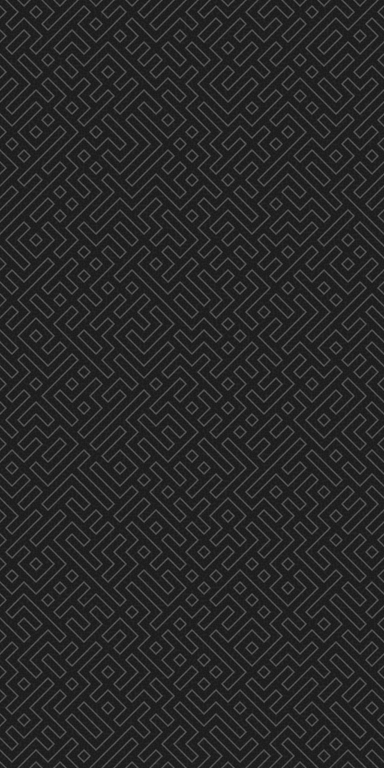
A Shadertoy shader for this pattern:

```glsl
const float TILES_ACROSS  = 32.0;
const float GRAINS_ACROSS = 170.0;
const float LINE_HALF_WIDTH = 0.061;   // in tiles
const float GRAIN_STRENGTH  = 0.055;

const vec3 CHARCOAL  = vec3(0.122);
const vec3 LINE_GREY = vec3(0.333);

float hash21(vec2 p) {
    vec3 q = fract(vec3(p.xyx) * vec3(0.1031, 0.1030, 0.0973));
    q += dot(q, q.yzx + 33.33);
    return fract((q.x + q.y) * q.z);
}

vec2 hash22(vec2 p) {
    return vec2(hash21(p), hash21(p + 71.7));
}

// Cellular noise: distance to the nearest jittered point
float cellular(vec2 p) {
    vec2 cell = floor(p), local = fract(p);
    float nearest = 2.0;
    for (int y = -1; y <= 1; y++) {
        for (int x = -1; x <= 1; x++) {
            vec2 offset = vec2(x, y);
            vec2 point = offset + hash22(cell + offset);
            nearest = min(nearest, length(point - local));
        }
    }
    return nearest;
}

// Each tile cuts two opposite corners; a coin flip picks which pair
float mazeDistance(vec2 p) {
    vec2 local = fract(p) - 0.5;
    if (hash21(floor(p) + 17.0) < 0.5) local.x = -local.x;
    return abs(abs(local.x + local.y) - 0.5) * inversesqrt(2.0);
}

// Antialiased coverage of a stroke
float stroke(float dist, float halfWidth, float pixel) {
    return clamp((halfWidth - dist) / pixel + 0.5, 0.0, 1.0);
}

void mainImage(out vec4 fragColor, in vec2 fragCoord) {
    vec2 uv = fragCoord / iResolution.x;
    float pixel = TILES_ACROSS / iResolution.x;

    // Maze lines over a dark ground
    float line = stroke(mazeDistance(uv * TILES_ACROSS), LINE_HALF_WIDTH, pixel);
    vec3 color = mix(CHARCOAL, LINE_GREY, line);

    // Fine grain over everything
    color += (cellular(uv * GRAINS_ACROSS) - 0.45) * GRAIN_STRENGTH;

    fragColor = vec4(color, 1.0);
}
```
